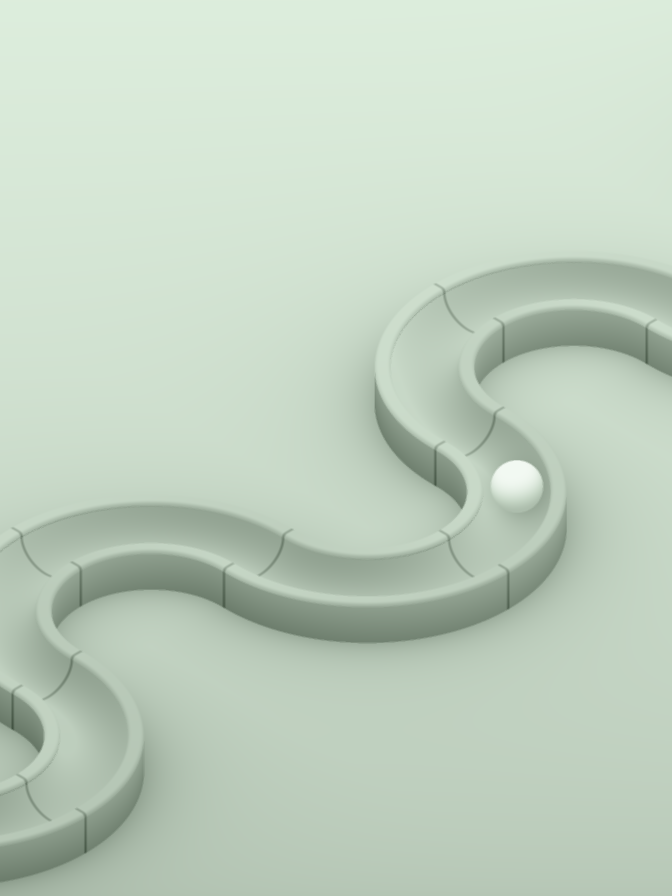
Reproduce this background procedurally as a Shadertoy shader.

```glsl
// Draws a pale green serpentine marble track in isometric view, with a white ball.

// Lengths are in canvas heights; tones are brightness values.
const float TILT = 0.577;            // vertical squash of the ground plane
const float UPRIGHT = 0.816;         // vertical squash of heights
const vec2 ORIGIN = vec2(0.4073, 0.4561); // on the track's axis, at rim level
const float BEND = 0.1668;           // centreline radius of each bend
const float STRAIGHT = 0.0038;       // half length of the runs between bends
const float HALF_WIDTH = 0.0557;     // half the width of the track
const float RIM = 0.0180;            // width of each rim
const float BEVEL = 0.0045;          // rounding of the rim edges
const float WALL = 0.0437;           // height of the outer walls
const float DEPTH = 0.030;           // depth of the rounded channel
const float JOINT = 0.0011;          // half width of the joint lines
const float SOFTNESS = 0.0024;       // width of the edge blur
const vec2 BALL = vec2(0.577, 0.457);
const float BALL_RADIUS = 0.0293;
const vec3 TINT = vec3(-0.065, 0.0, -0.066);
const float GROUND_LOW = 0.775, GROUND_HIGH = 0.93;
const float RIM_TONE = 0.83, CHANNEL_TONE = 0.795, CHANNEL_SHADE = 0.155;
const float WALL_TOP = 0.64, WALL_BASE = 0.52;
const int STEPS = 24, REFINE = 5, SAMPLES = 3;

const float INNER = HALF_WIDTH - RIM;
const float DROP = BEVEL * UPRIGHT;

struct Track { float across; float joint; vec2 normal; };

// Semicircles alternate on both sides of a diagonal axis
Track trackAt(vec2 ground) {
    vec2 q = vec2(ground.x + ground.y, ground.y - ground.x) * 0.70711;
    float side = q.y < 0.0 ? 1.0 : -1.0;
    float period = 4.0 * BEND;
    float shift = side > 0.0 ? 0.0 : 2.0 * BEND;
    q.x -= period * round((q.x - shift) / period) + shift;
    float joint = min(abs(q.x), abs(q.y));
    q.y = -side * max(abs(q.y) - STRAIGHT, 0.0);
    float r = length(q);
    vec2 n = side * q / max(r, 1e-4);
    return Track(side * (r - BEND), joint,
                 vec2(n.x - n.y, n.x + n.y) * 0.70711);
}

// Height relative to the rim: rounded rims, hollow channel, ground below
float heightAt(float across) {
    float d = abs(across);
    if (d > HALF_WIDTH) return -WALL;
    float t = d / INNER;
    if (t < 1.0) return -DROP - (DEPTH - DROP) * sqrt(1.0 - t * t);
    float edge = min(min(HALF_WIDTH - d, d - INNER), BEVEL);
    return UPRIGHT * sqrt(edge * (2.0 * BEVEL - edge)) - DROP;
}

vec2 groundAt(vec2 p, float z) {
    vec2 g = p - ORIGIN;
    return vec2(g.x, (g.y - z) / TILT);
}

// Walk down the view ray, then refine the hit by bisection
float hitHeight(vec2 p) {
    float stepSize = WALL / float(STEPS);
    float z = 0.0;
    for (int i = 0; i < STEPS; i++) {
        if (z <= heightAt(trackAt(groundAt(p, z)).across)) break;
        z -= stepSize;
    }
    z = max(z, -WALL);
    float above = z + stepSize;
    for (int i = 0; i < REFINE; i++) {
        float mid = 0.5 * (z + above);
        if (mid <= heightAt(trackAt(groundAt(p, mid)).across)) z = mid;
        else above = mid;
    }
    return z;
}

float groundTone(vec2 p, float d) {
    float tone = mix(GROUND_LOW, GROUND_HIGH, pow(clamp(p.y, 0.0, 1.0), 0.65));
    return tone - 0.12 * exp(-d / 0.027) - 0.05 * exp(-d / 0.11);
}

float trackTone(Track t, float z, float height) {
    float d = abs(t.across);
    vec2 outward = t.normal * sign(t.across);
    float tone;
    if (d < INNER) {
        // The far and right flanks of the channel face away from the light
        float slope = t.across / INNER;
        tone = CHANNEL_TONE - CHANNEL_SHADE * slope * dot(t.normal, vec2(0.4, 0.9));
        tone = min(tone, CHANNEL_TONE + 0.04);
    } else if (z < -1.04 * DROP) {
        tone = mix(WALL_TOP, WALL_BASE, -z / WALL) + 0.03 * outward.x;
    } else {
        // Rounded rim edges darken where they turn to the viewer
        float toInner = d - INNER, toOuter = HALF_WIDTH - d;
        float lean = max(1.0 - min(toInner, toOuter) / BEVEL, 0.0);
        float facing = outward.y * (toOuter < toInner ? 1.0 : -1.0);
        tone = RIM_TONE - 0.02 * outward.x - lean * lean * 0.07 * (1.0 - facing);
    }
    tone += 0.10 * (height - 0.45);
    return tone - 0.16 * (1.0 - smoothstep(JOINT, 2.2 * JOINT, t.joint));
}

vec3 shade(vec2 p) {
    float z = hitHeight(p);
    Track t = trackAt(groundAt(p, z));
    float d = abs(t.across) - HALF_WIDTH;
    float tone = d < 0.0 ? trackTone(t, z, p.y) : groundTone(p, d);

    // Ball with its contact shadow in the channel
    vec2 b = (p - BALL) / BALL_RADIUS;
    if (d < -RIM) {
        vec2 s = b - vec2(0.1, -0.25);
        tone -= 0.17 * exp(-0.9 * dot(s, s));
    }
    vec3 color = tone + TINT;
    float r2 = dot(b, b);
    if (r2 < 1.0) {
        float light = dot(vec3(b, sqrt(1.0 - r2)), vec3(-0.15, 0.75, 0.64));
        float ballTone = mix(0.74, 0.975, smoothstep(-0.5, 0.9, light));
        color = ballTone + TINT * mix(1.0, 0.4, smoothstep(0.0, 0.9, light));
    }
    return color;
}

void mainImage(out vec4 fragColor, in vec2 fragCoord) {
    // Average a small grid of samples for soft edges
    float spread = max(SOFTNESS, 1.0 / iResolution.y);
    vec3 sum = vec3(0.0);
    for (int i = 0; i < SAMPLES * SAMPLES; i++) {
        vec2 cell = (vec2(i % SAMPLES, i / SAMPLES) + 0.5) / float(SAMPLES) - 0.5;
        sum += shade(fragCoord / iResolution.y + cell * spread);
    }
    fragColor = vec4(sum / float(SAMPLES * SAMPLES), 1.0);
}
```
